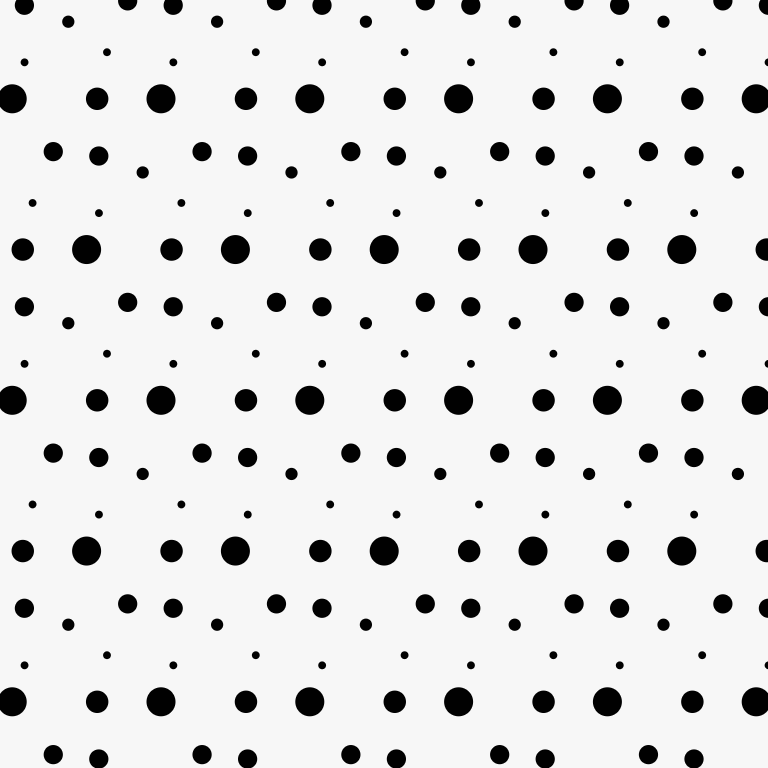
Give the GLSL for this pattern, as a Shadertoy shader.

```glsl
// Signed distance to a dot that repeats every unit along x
float dotDistance(vec2 p, vec2 center, float radius) {
    vec2 offset = p - center;
    offset.x -= round(offset.x);
    return length(offset) - radius;
}

void mainImage(out vec4 fragColor, in vec2 fragCoord) {
    // One unit is the horizontal repeat; y runs downward from the top edge
    float unitsPerPixel = 1.0 / (0.19375 * iResolution.y);
    vec2 p = vec2(fragCoord.x, iResolution.y - fragCoord.y) * unitsPerPixel;
    p -= vec2(0.082, 0.664);

    // Stacked bands, every other one shifted by half a repeat
    float bandHeight = 1.0131;
    float band = floor((p.y + 0.12) / bandHeight);
    p.y -= band * bandHeight;
    p.x -= 0.5 * mod(band, 2.0);

    // Dot centers and radii, from the largest down to the smallest
    vec3 dots[7] = vec3[7](
        vec3(0.0, 0.0, 0.0974),
        vec3(0.571, 0.0, 0.0753),
        vec3(0.276, 0.355, 0.0645),
        vec3(0.582, 0.3845, 0.0645),
        vec3(0.877, 0.495, 0.041),
        vec3(0.137, 0.7, 0.0262),
        vec3(0.583, 0.768, 0.0262)
    );
    float dist = 1.0;
    for (int i = 0; i < 7; i++) {
        dist = min(dist, dotDistance(p, dots[i].xy, dots[i].z));
    }

    // Black ink on pale paper with a one-pixel soft edge
    float ink = clamp(0.5 - dist / unitsPerPixel, 0.0, 1.0);
    fragColor = vec4(mix(vec3(0.969), vec3(0.002), ink), 1.0);
}
```
